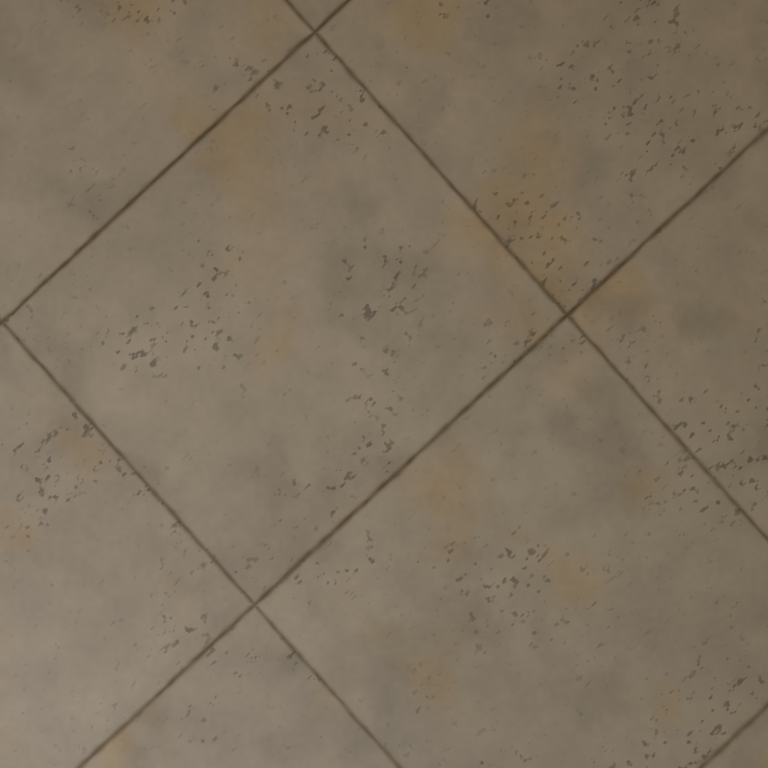
Reproduce this texture procedurally as a Shadertoy shader.

```glsl
// Worn stone floor tiles laid diagonally, with thin dark grout joints.
// A skewed lattice gives the joints; layered value noise, reseeded in each
// tile, gives clouds, ochre stains and smudges under a slanting soft light.

#define ORIGIN vec2(0.0026, 0.5807)   // one lattice corner
#define EDGE_UP vec2(0.4070, 0.3776)  // tile edge rising to the right
#define EDGE_DOWN vec2(0.3288, -0.3685) // tile edge falling to the right
#define ROW_STRETCH 0.0488            // rows widen toward the lower right
#define GROUT_WIDTH 0.0046
#define GROUT_COLOR vec3(0.27, 0.22, 0.155)
#define STAIN_COLOR vec3(1.02, 0.96, 0.86)
#define CLOUD_AMOUNT 0.10
#define MOTTLE_AMOUNT 0.11
#define GRAIN_AMOUNT 0.025
#define SMUDGE_AMOUNT 0.16

float hash(vec2 p) {
    vec3 q = fract(vec3(p.xyx) * 0.1031);
    q += dot(q, q.yzx + 33.33);
    return fract((q.x + q.y) * q.z);
}

float noise(vec2 p) {
    vec2 i = floor(p), f = fract(p);
    f = f * f * (3.0 - 2.0 * f);
    return mix(mix(hash(i), hash(i + vec2(1, 0)), f.x),
               mix(hash(i + vec2(0, 1)), hash(i + vec2(1, 1)), f.x), f.y);
}

float fbm(vec2 p) {
    float sum = 0.0, amp = 0.5;
    for (int i = 0; i < 5; i++) {
        sum += amp * noise(p);
        p = mat2(1.6, 1.2, -1.2, 1.6) * p + 7.3;
        amp *= 0.5;
    }
    return sum;
}

// Light falling from the lower left, dim and warm at the upper right
vec3 litStone(vec2 p) {
    vec3 bottom = mix(vec3(0.582, 0.538, 0.482), vec3(0.468, 0.426, 0.359), p.x);
    vec3 top = mix(vec3(0.482, 0.430, 0.358), vec3(0.447, 0.393, 0.315), p.x);
    float center = 1.0 - smoothstep(0.0, 0.6, length(p - 0.5));
    return mix(bottom, top, p.y) + 0.012 * center;
}

// Coverage of a joint at the given distance from its centre line
float joint(float dist, float width, float pixel) {
    float x = dist / (0.5 * width + 0.3 * pixel);
    return 0.88 * exp(-0.7 * x * x) + 0.12 * exp(-0.5 * x);
}

void mainImage(out vec4 fragColor, in vec2 fragCoord) {
    vec2 p = fragCoord / iResolution.xy;
    float pixel = 1.0 / iResolution.y;

    // Lattice coordinates: x runs along EDGE_UP, y along EDGE_DOWN
    vec2 wobble = 0.0014 * (vec2(noise(p * 50.0), noise(p * 50.0 + 50.0)) - 0.5);
    vec2 grid = inverse(mat2(EDGE_UP, EDGE_DOWN)) * (p + wobble - ORIGIN);
    grid.y -= ROW_STRETCH * grid.y * (grid.y - 1.0);
    vec2 tile = floor(grid);
    vec2 seed = 20.0 * vec2(hash(tile + 11.0), hash(tile + 29.0));

    // Stone: broad clouds, fine mottling and grain
    vec2 q = p + seed;
    float clouds = fbm(q * 5.0) - 0.48;
    float mottle = fbm(q * 24.0) - 0.48;
    float grain = noise(q * 140.0) - 0.5;
    vec3 color = litStone(p);
    color *= 1.0 + CLOUD_AMOUNT * clouds + MOTTLE_AMOUNT * mottle + GRAIN_AMOUNT * grain;

    // Faint ochre stains and smoky patches
    float stain = smoothstep(0.52, 0.80, fbm(q * 7.0 + 31.0));
    color *= mix(vec3(1.0), STAIN_COLOR, stain * 0.8);
    float smoke = smoothstep(0.50, 0.76, fbm(q * 11.0 + 63.0));
    color *= 1.0 - 0.065 * smoke;

    // Small irregular smudges, slightly slanted, gathered in worn patches
    vec2 slant = vec2(0.8 * (q.x + q.y), 1.2 * (q.x - q.y));
    float wear = smoothstep(0.40, 0.80, noise(q * 10.0 + 90.0));
    float speck = 0.65 * noise(slant * 85.0) + 0.35 * noise(slant * 190.0 + 17.0);
    float smudge = smoothstep(0.73, 0.95, speck + 0.09 * wear);
    color *= 1.0 - SMUDGE_AMOUNT * smudge * mix(0.5, 1.5, wear);

    // Grout: ragged, rising joints darker, all paler toward the lower left
    vec2 dist = abs(grid - round(grid)) * vec2(length(EDGE_UP), length(EDGE_DOWN));
    float ragged = GROUT_WIDTH * mix(0.7, 1.3, noise(p * 75.0));
    float falling = 0.66 * joint(dist.x, ragged, pixel);
    float rising = 0.82 * joint(dist.y, ragged * 1.05, pixel);
    float strength = mix(0.74, 1.02, smoothstep(0.1, 0.9, p.y + 0.3 * p.x));
    strength *= mix(0.68, 1.12, noise(p * 90.0 + 8.0));
    color = mix(color, GROUT_COLOR, clamp(max(falling, rising) * strength, 0.0, 1.0));

    fragColor = vec4(color, 1.0);
}
```
